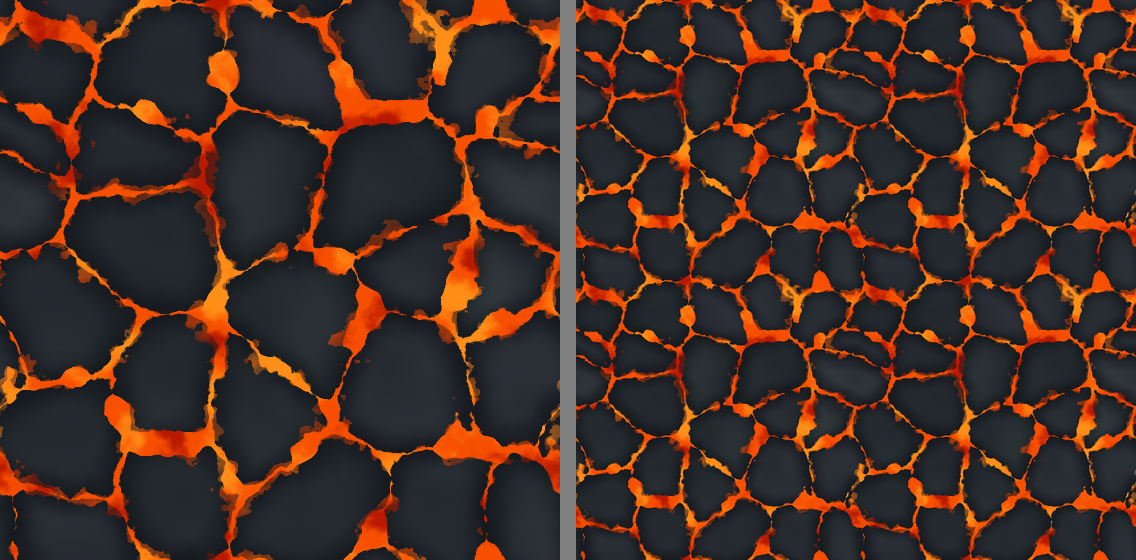
Left, the tile; right, the same tile 2 across and 2 down.
Reproduce this texture procedurally as a Shadertoy shader.

```glsl
float hash(vec2 p) {
    return fract(sin(dot(p, vec2(127.1, 311.7))) * 43758.5453);
}

// Value noise with n lattice cells across the canvas, wrapping at the edges
float noise(vec2 uv, float n, float seed) {
    vec2 i = floor(uv * n), f = fract(uv * n);
    f = f * f * (3.0 - 2.0 * f);
    float a = hash(mod(i, n) + seed);
    float b = hash(mod(i + vec2(1, 0), n) + seed);
    float c = hash(mod(i + vec2(0, 1), n) + seed);
    float d = hash(mod(i + vec2(1, 1), n) + seed);
    return mix(mix(a, b, f.x), mix(c, d, f.x), f.y);
}

float fbm(vec2 uv, float n, float seed) {
    float sum = 0.0, amp = 0.516;
    for (int k = 0; k < 5; k++) {
        sum += amp * noise(uv, n, seed + float(k) * 7.3);
        amp *= 0.5;
        n *= 2.0;
    }
    return sum;
}

vec2 platePoint(vec2 cell) {
    vec2 c = mod(cell, 5.0);
    return cell + 0.06 + 0.88 * vec2(hash(c + 3.7), hash(c + 57.2));
}

// Rounded distance to the nearest plate border (x) and a random plate id (y)
vec2 plates(vec2 p) {
    vec2 base = floor(p), nearCell = base, toNear = vec2(9.0);
    for (int y = -1; y <= 1; y++)
    for (int x = -1; x <= 1; x++) {
        vec2 cell = base + vec2(x, y);
        vec2 to = platePoint(cell) - p;
        if (dot(to, to) < dot(toNear, toNear)) {
            toNear = to;
            nearCell = cell;
        }
    }
    float sum = 0.0;
    for (int y = -2; y <= 2; y++)
    for (int x = -2; x <= 2; x++) {
        if (x == 0 && y == 0) continue;
        vec2 to = platePoint(nearCell + vec2(x, y)) - p;
        float border = dot(0.5 * (toNear + to), normalize(to - toNear));
        sum += exp(-20.0 * border);
    }
    return vec2(-log(sum) / 20.0, hash(mod(nearCell, 5.0) + 21.4));
}

void mainImage(out vec4 fragColor, in vec2 fragCoord) {
    vec2 uv = fragCoord / iResolution.xy;

    // Bent, ragged cracks between plates
    vec2 warp = vec2(fbm(uv, 8.0, 11.0), fbm(uv, 8.0, 83.0)) - 0.5;
    vec2 fray = vec2(fbm(uv, 50.0, 19.0), fbm(uv, 50.0, 37.0)) - 0.5;
    vec2 plate = plates((uv + 0.05 * warp + 0.012 * fray) * 5.0);
    float ragged = fbm(uv, 48.0, 31.0) - 0.5;
    float edge = plate.x + 0.08 * ragged;

    // Cooled rock, slightly lighter toward the middle of each plate
    float cloud = noise(uv, 9.0, 5.0) * 0.6 + noise(uv, 17.0, 15.0) * 0.25;
    float light = smoothstep(-0.05, 0.3, plate.x) * (0.55 + 0.7 * cloud) * (0.7 + 0.5 * plate.y);
    vec3 tint = mix(vec3(0.16, 0.195, 0.205), vec3(0.175, 0.185, 0.22), fract(plate.y * 7.0));
    vec3 color = mix(vec3(0.08, 0.095, 0.115), tint, light);

    // Molten colour from dark red through orange to amber, with fine streaks
    float heat = noise(uv, 13.0, 41.0) * 0.7 + fbm(uv, 26.0, 67.0) * 0.3;
    heat += 0.25 * ragged;
    vec3 lava = mix(vec3(0.72, 0.1, 0.0), vec3(0.97, 0.31, 0.0), smoothstep(0.17, 0.4, heat));
    lava = mix(lava, vec3(1.0, 0.56, 0.09), smoothstep(0.48, 0.76, heat));

    // Thin veins that swell into blobs
    float swell = smoothstep(0.6, 0.9, noise(uv, 15.0, 97.0));
    float width = 0.013 + 0.12 * swell;

    // Translucent scorched fringe around the blobs
    float fringeWidth = width + 0.055 * smoothstep(0.55, 0.8, noise(uv, 20.0, 53.0)) - 0.004;
    float fringe = smoothstep(0.008, -0.008, edge + 0.18 * ragged - fringeWidth);
    float opacity = 0.1 + 0.75 * fbm(uv, 40.0, 71.0);
    color = mix(color, lava * vec3(0.95, 0.85, 1.0), fringe * opacity);

    float molten = smoothstep(0.007, -0.007, edge - width);
    color = mix(color, lava, molten);

    fragColor = vec4(color, 1.0);
}
```
